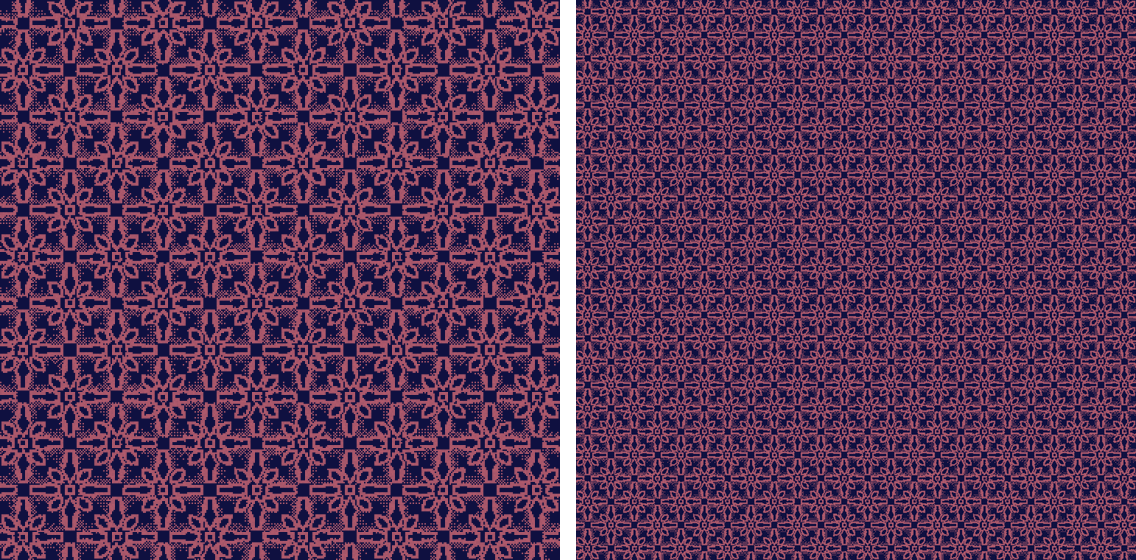
Left, the tile; right, the same tile 2 across and 2 down.
Give the GLSL for this pattern, as a three.js fragment shader.

```glsl
// Dithered rosette lattice: ringed squares with four leaves and four arms, set on a
// checkerboard of centres. Symmetry folds every point into one triangle, shapes are
// distance functions sampled on a coarse wrapping grid, shaded by ordered dither.

#define CELLS 12.0                    // lattice steps per side, two per repeat (even)
#define GRID 380.0                    // coarse dots per side (multiple of four)
#define LINE 0.066                    // outline width in lattice steps
#define RAGGED 0.026                  // roughness of the outlines
#define TONE 0.46                     // strongest dither density
#define GRAIN 0.28                    // random share of the dither threshold
#define NAVY vec3(0.058, 0.062, 0.25)
#define ROSE vec3(0.70, 0.355, 0.425)
#define DUSK vec3(0.635, 0.33, 0.41)

varying vec2 vUv;

float hash(vec2 p) {
  vec3 q = fract(p.xyx * vec3(0.1031, 0.1030, 0.0973));
  q += dot(q, q.yzx + 33.33);
  return fract((q.x + q.y) * q.z);
}

// Value noise with a whole-number period
float wrapNoise(vec2 p, float period) {
  vec2 i = floor(p), f = fract(p);
  f = f * f * (3.0 - 2.0 * f);
  vec2 a = mod(i, period), b = mod(i + 1.0, period);
  return mix(mix(hash(a), hash(vec2(b.x, a.y)), f.x),
             mix(hash(vec2(a.x, b.y)), hash(b), f.x), f.y);
}

float bayer2(vec2 p) {
  p = floor(p);
  return fract(p.x * 0.5 + p.y * p.y * 0.75);
}

float bayer4(vec2 p) {
  return bayer2(p * 0.5) * 0.25 + bayer2(p);
}

float box(vec2 p, vec2 halfSize) {
  vec2 d = abs(p) - halfSize;
  return max(d.x, d.y);
}

float diamond(vec2 p, vec2 radius) {
  return (abs(p.x) / radius.x + abs(p.y) / radius.y - 1.0) * min(radius.x, radius.y);
}

// Negative inside a leaf lying along the x axis
float leaf(vec2 p, float halfLength, float halfWidth) {
  float s = p.x / halfLength;
  return abs(p.y) - halfWidth * (1.0 - s * s);
}

// Folds the lattice so a rosette centre is at 0,0 and plain nodes at 1,0 and 0,1
vec2 fold(vec2 p) {
  vec2 d = abs(mod(p + 0.5, 2.0) - 1.0);
  return d.x + d.y > 1.0 ? 1.0 - d : d;
}

// Colour of one coarse dot
vec3 dotColour(vec2 id) {
  id = mod(id, GRID);
  float rnd = hash(id);
  vec2 p = (id + 0.5) / GRID * CELLS;
  vec2 d = fold(p);
  float rough = (rnd - 0.5) * RAGGED;

  // Small square ring
  float m = max(d.x, d.y);
  bool rose = m > 0.05 && m + rough * 0.4 < 0.105;

  // Leaf on the diagonal
  vec2 diag = vec2(d.x + d.y, d.x - d.y) * 0.7071 - vec2(0.424, 0.0);
  float leafOuter = leaf(diag, 0.24, 0.143) + rough;
  float leafInner = leaf(diag, 0.145, 0.072) + rough;
  rose = rose || (leafOuter < 0.0 && leafInner > 0.0);

  // Horizontal arm: a stem with a stepped head
  float across = min(box(d - vec2(0.53, 0.0), vec2(0.27, 0.045)),
                     box(d - vec2(0.43, 0.0), vec2(0.09, 0.085)));
  across += rough * 0.6;
  rose = rose || (across > 0.0 && across < LINE);

  // Vertical arm: a pointed head whose outline flares beside the stem
  float upright = min(box(d - vec2(0.0, 0.53), vec2(0.045, 0.27)),
                      diamond(d - vec2(0.0, 0.44), vec2(0.13, 0.23)));
  upright += rough * 0.6;
  float flare = LINE + 0.07 * max(0.0, 1.0 - abs(d.y - 0.64) / 0.14);
  rose = rose || (upright > 0.0 && upright < flare);

  // Dithered shade beside the arms, fading toward the open diagonal
  float node = max(min(d.x, d.y), 1.0 - m);
  float shade = TONE * (1.0 - smoothstep(0.17, 0.40, min(d.x, d.y)));
  shade *= smoothstep(0.30, 0.50, m) * step(0.14, node);
  shade *= 0.75 + 0.5 * wrapNoise(p * 2.0, CELLS * 2.0);
  float threshold = mix(bayer4(id) + 0.03, hash(id + 71.0), GRAIN);
  bool open = min(leafOuter, min(across, upright)) > 0.0;
  rose = rose || (open && shade > threshold);

  return rose ? mix(DUSK, ROSE, hash(id + 19.0)) : NAVY;
}

void main() {
  // Blend the four dots around the nearest corner by their coverage
  vec2 g = vUv * GRID;
  vec2 corner = floor(g + 0.5);
  vec2 w = clamp((g - corner) / max(fwidth(g), vec2(0.0001)) + 0.5, 0.0, 1.0);
  vec3 low = mix(dotColour(corner - 1.0), dotColour(corner - vec2(0.0, 1.0)), w.x);
  vec3 high = mix(dotColour(corner - vec2(1.0, 0.0)), dotColour(corner), w.x);
  gl_FragColor = vec4(mix(low, high, w.y), 1.0);
}
```
